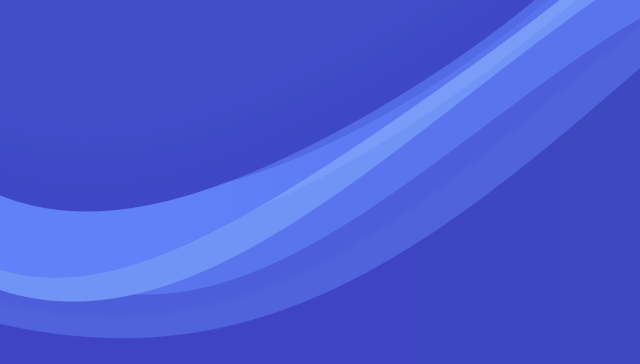
Write a Shadertoy shader that draws this background.

```glsl
// Sweeping layered ribbon of blue bands rising to the upper right over indigo.

#define EDGE_SOFTNESS 0.0022
#define INDIGO        vec3(0.252, 0.302, 0.790)
#define INDIGO_DEEP   vec3(0.242, 0.268, 0.765)
#define RIM           vec3(0.320, 0.415, 0.895)
#define BAND_LEFT     vec3(0.375, 0.505, 0.970)
#define BAND_RIGHT    vec3(0.350, 0.450, 0.925)
#define STRIP         vec3(0.440, 0.575, 0.965)
#define ACCENT        vec3(0.470, 0.610, 0.970)
#define MIDDLE        vec3(0.350, 0.455, 0.930)
#define FOLD          vec3(0.300, 0.370, 0.850)
#define UNDERSIDE     vec3(0.312, 0.385, 0.862)

// Smooth quartic whose heights are given at x = 0, 1/4, 1/2, 3/4 and 1.
float curve(float x, float h0, float h1, float h2, float h3, float h4) {
    float t = 4.0 * x;
    float c2 = t * (t - 1.0) / 2.0;
    float c3 = c2 * (t - 2.0) / 3.0;
    float c4 = c3 * (t - 3.0) / 4.0;
    return h0 + t * (h1 - h0)
         + c2 * (h2 - 2.0 * h1 + h0)
         + c3 * (h3 - 3.0 * h2 + 3.0 * h1 - h0)
         + c4 * (h4 - 4.0 * h3 + 6.0 * h2 - 4.0 * h1 + h0);
}

// Coverage of the area beneath an edge.
float below(float edge, float y) {
    return smoothstep(-EDGE_SOFTNESS, EDGE_SOFTNESS, edge - y);
}

void mainImage(out vec4 fragColor, in vec2 fragCoord) {
    vec2 uv = fragCoord / iResolution.xy;
    float x = uv.x;
    float y = uv.y;

    // Edges from top to bottom; min() hides a band until it emerges.
    float top       = curve(x, 0.463, 0.443, 0.614, 0.884, 1.276);
    float rim       = min(top, curve(x, 0.509, 0.461, 0.594, 0.854, 1.240));
    float stripTop  = curve(x, 0.258, 0.297, 0.534, 0.836, 1.183);
    float accentEnd = min(stripTop, curve(x, 0.288, 0.338, 0.511, 0.790, 1.155));
    float stripEnd  = curve(x, 0.203, 0.210, 0.436, 0.763, 1.082);
    float middleEnd = min(stripEnd, curve(x, 0.338, 0.192, 0.342, 0.644, 0.950));
    float foldEnd   = min(middleEnd, curve(x, 0.167, 0.137, 0.274, 0.566, 0.927));
    float bottom    = curve(x, 0.110, 0.075, 0.189, 0.452, 0.813);

    // Backdrop darkens toward the ribbon.
    float nearRibbon = 1.0 - smoothstep(0.0, 0.28, y - top);
    vec3 color = mix(INDIGO, INDIGO_DEEP, 0.75 * nearRibbon);

    // Bands, each painted over the one above it.
    vec3 band = mix(BAND_LEFT, BAND_RIGHT, smoothstep(0.25, 0.90, x));
    color = mix(color, RIM, below(top, y));
    color = mix(color, band, below(rim, y));
    color = mix(color, ACCENT, below(stripTop, y));
    color = mix(color, STRIP, below(accentEnd, y));
    color = mix(color, MIDDLE, below(stripEnd, y));
    color = mix(color, FOLD, below(middleEnd, y));
    color = mix(color, UNDERSIDE, smoothstep(-0.012, 0.012, foldEnd - y));

    // Lower backdrop, slightly greener at the far right.
    vec3 lower = INDIGO_DEEP + vec3(0.0, 0.016, -0.012) * smoothstep(0.6, 1.0, x);
    color = mix(color, lower, below(bottom, y));

    fragColor = vec4(color, 1.0);
}
```
